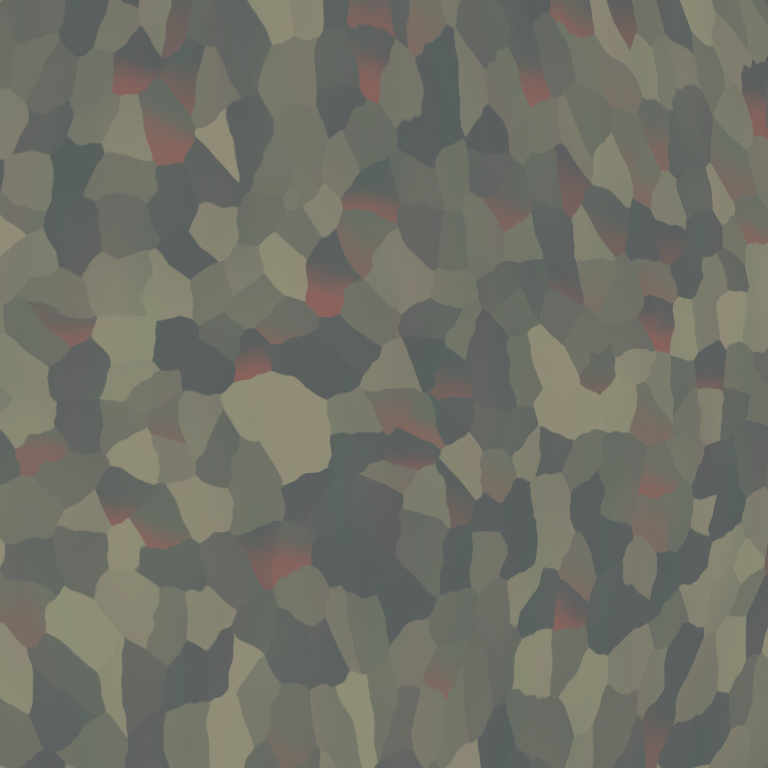
A Shadertoy shader for this pattern:

```glsl
// Muted camouflage of tall, wavy-edged cells with soft rust glows.

const float TAU = 6.2831853;

const vec3 SLATE = vec3(0.350, 0.373, 0.370);
const vec3 OLIVE = vec3(0.432, 0.440, 0.400);
const vec3 SAND  = vec3(0.565, 0.553, 0.465);
const vec3 RUST  = vec3(0.560, 0.390, 0.360);

vec2 hash2(vec2 p) {
    vec3 q = fract(p.xyx * vec3(0.1031, 0.1030, 0.0973));
    q += dot(q, q.yzx + 33.33);
    return fract((q.xx + q.yz) * q.zy);
}

// Layered, turned sines: a smooth field of about -1 to 1.
float waves(vec2 p, float phase) {
    float sum = 0.0;
    float weight = 0.5;
    for (int i = 0; i < 4; i++) {
        sum += weight * sin(p.x + phase + 1.3 * sin(p.y + phase * 1.7));
        p = mat2(0.8, 0.6, -0.6, 0.8) * p * 1.55 + 2.1;
        weight *= 0.68;
    }
    return sum;
}

// Canvas to cell space: columns tighten to the right, rows stretch at both ends.
vec2 cellSpace(vec2 uv) {
    float endZone = 4.0 * (uv.y - 0.5) * (uv.y - 0.5);
    vec2 q;
    q.x = (16.0 * uv.x + 4.5 * uv.x * uv.x * uv.x - 6.0) * (1.0 + 0.22 * endZone);
    q.y = 14.5 * uv.y - 2.8 * sin(TAU * uv.y) / TAU;
    return q;
}

vec2 wobble(vec2 q) {
    vec2 broad = vec2(waves(q * 0.9, 1.0), waves(q * 0.9, 4.0));
    vec2 fine = vec2(waves(q * 3.6, 2.0), waves(q * 3.6, 5.5));
    return q + 0.22 * broad + 0.075 * fine;
}

vec2 cellSite(vec2 id) {
    return id + 0.08 + 0.84 * hash2(id + 71.0);
}

vec3 ramp(float tone) {
    vec3 low = mix(SLATE, OLIVE, smoothstep(0.0, 0.42, tone));
    return mix(low, SAND, smoothstep(0.34, 1.0, tone));
}

// Colour of one cell at the point q, shaded along its height.
vec3 cellColour(vec2 id, vec2 q, vec2 uv) {
    vec2 site = cellSite(id);
    vec2 pick = hash2(id + 19.0);
    vec2 glow = hash2(id + 137.0);

    // Random tone, biased by broad patches and the lighter lower left.
    float patchTone = 0.16 * waves(site * 0.42, 3.0);
    float corner = 0.15 * (1.0 - smoothstep(0.1, 0.75, length(uv - vec2(0.13, 0.27))));
    float level = clamp(0.03 + 0.86 * pick.x + patchTone + corner, 0.0, 1.0);
    float tone = pow(level, 1.55);

    // Soft drift inside the cell.
    vec2 offset = q - site;
    tone += 0.10 * (pick.y - 0.5) * offset.y + 0.045 * waves(q * vec2(1.6, 0.7), 0.5);
    vec3 colour = ramp(clamp(tone, 0.0, 1.0));
    colour += vec3(0.010, -0.005, 0.002) * waves(q * vec2(2.6, 0.6), 6.0);

    // Rust rises from the foot of some darker cells.
    float chosen = step(glow.x, 0.25) * (1.0 - smoothstep(0.25, 0.6, tone));
    float foot = 1.0 - smoothstep(-0.5, 0.3, offset.y + 0.15 * offset.x);
    return mix(colour, RUST, chosen * foot * mix(0.35, 0.95, glow.y));
}

// Two nearest cells, blended across their smooth border.
vec3 camouflage(vec2 uv, float pixel) {
    vec2 q = wobble(cellSpace(uv));
    vec2 base = floor(q);
    vec2 nearId = base;
    vec2 nextId = base;
    float nearDist = 1e3;
    float nextDist = 1e3;
    for (int y = -2; y <= 2; y++) {
        for (int x = -2; x <= 2; x++) {
            vec2 id = base + vec2(x, y);
            vec2 d = cellSite(id) - q;
            float dist = dot(d, d);
            if (dist < nearDist) {
                nextDist = nearDist;
                nextId = nearId;
                nearDist = dist;
                nearId = id;
            } else if (dist < nextDist) {
                nextDist = dist;
                nextId = id;
            }
        }
    }
    float gap = max(length(cellSite(nextId) - cellSite(nearId)), 0.01);
    float border = 0.5 * (nextDist - nearDist) / gap;
    float inside = smoothstep(-1.0, 1.0, border / (20.0 * pixel));
    return mix(cellColour(nextId, q, uv), cellColour(nearId, q, uv), inside);
}

void mainImage(out vec4 fragColor, in vec2 fragCoord) {
    vec2 uv = fragCoord / iResolution.xy;
    float pixel = 1.0 / min(iResolution.x, iResolution.y);
    fragColor = vec4(camouflage(uv, pixel), 1.0);
}
```
